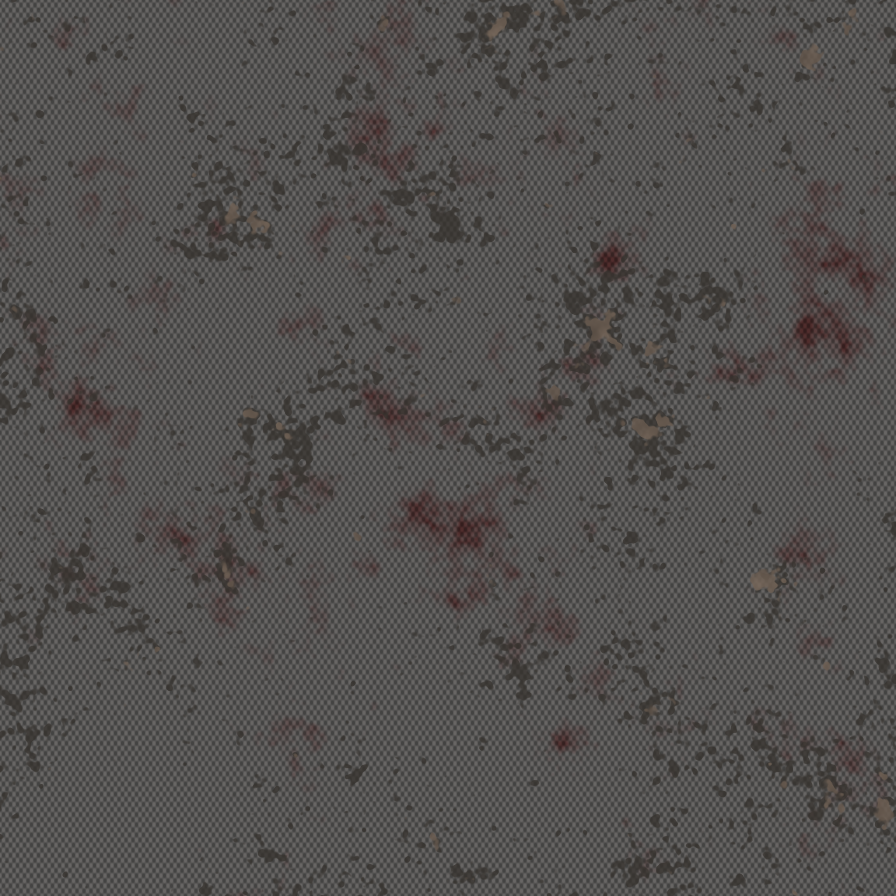
Reproduce this texture procedurally as a Shadertoy shader.

```glsl
// Worn grey mesh with soft dried-red stains, dark grime specks and tan chips.
// The mesh is a staggered cosine lattice; all wear comes from layered cellular
// noise, thresholded at several scales and thickened towards the border.

vec3 hash3(vec2 cell) {
    vec3 h = fract(cell.xyx * vec3(0.1031, 0.1030, 0.0973));
    h += dot(h, h.yxz + 33.33);
    return fract((h.xxy + h.yzz) * h.zyx);
}

// Cellular noise: signed round bumps on jittered points, centred on zero
float bumps(vec2 p) {
    vec2 cell = floor(p);
    float sum = 0.0;
    for (int y = -1; y <= 1; y++)
    for (int x = -1; x <= 1; x++) {
        vec2 id = cell + vec2(x, y);
        vec3 h = hash3(id + 71.0);
        vec2 d = id + h.xy - p;
        float falloff = max(0.0, 1.0 - dot(d, d));
        sum += (h.z * 2.0 - 1.0) * falloff * falloff;
    }
    return sum;
}

float layers(vec2 p, int count) {
    float sum = 0.0, gain = 0.5;
    for (int i = 0; i < count; i++) {
        sum += gain * bumps(p);
        p = mat2(1.6, 1.2, -1.2, 1.6) * p + 17.3;
        gain *= 0.7;
    }
    return sum;
}

// Staggered diamond weave, faded out when the canvas is too small to hold it
float weave(vec2 uv) {
    vec2 wave = cos(6.28318 * uv * vec2(128.0, 88.0));
    float threads = smoothstep(-0.85, 0.85, wave.x * wave.y);
    return mix(0.5, threads, smoothstep(1.5, 3.0, iResolution.x / 128.0));
}

void mainImage(out vec4 fragColor, in vec2 fragCoord) {
    vec2 uv = fragCoord / iResolution.xy;
    vec2 edge = pow(abs(uv * 2.0 - 1.0), vec2(7.0));
    float border = max(edge.x, edge.y);
    float corner = edge.x * edge.y;

    // Mesh
    vec3 color = mix(vec3(0.262, 0.261, 0.257), vec3(0.408, 0.399, 0.394), weave(uv));

    // Red stains: tall patches broken up by fine mottling
    float patches = layers(uv * vec2(7.0, 4.6) + 3.7, 2);
    float mottle = layers(uv * 26.0 + 13.0, 4);
    float stain = 0.8 * patches + 0.6 * mottle - 0.2 * border;
    color *= mix(vec3(1.0), vec3(0.92, 0.76, 0.76), smoothstep(0.05, 0.55, stain));
    color *= mix(vec3(1.0), vec3(0.84, 0.58, 0.58), smoothstep(0.42, 0.80, stain));

    // Grime specks gather in ragged clusters and around the chips
    float cluster = layers(uv * 6.0 + 41.0, 5);
    float chip = layers(uv * 24.0 + 9.0, 4) + 0.6 * cluster + 0.1 * border + 0.45 * corner;
    float specks = 0.75 * bumps(uv * 165.0) + 0.55 * bumps(uv * 85.0 + 5.0);
    float grime = specks + 1.15 * cluster + 0.25 * border;
    grime += 0.3 * smoothstep(0.5, 0.85, chip);
    color = mix(color, vec3(0.205, 0.190, 0.172), 0.74 * smoothstep(0.62, 1.10, grime));

    // Tan chips with faint grain
    vec3 chipColor = vec3(0.41, 0.355, 0.31) * (1.0 + 0.12 * bumps(uv * 90.0));
    color = mix(color, chipColor, 0.85 * smoothstep(0.80, 0.98, chip));

    fragColor = vec4(color, 1.0);
}
```
